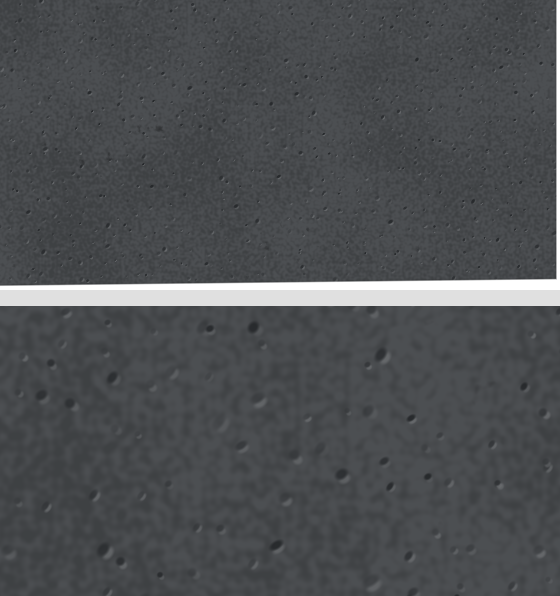
Top, the full canvas; bottom, a detail of the centre.
This texture is drawn by a Shadertoy shader. Its source:

```glsl
// Dark grey concrete slab with fine grain, cloudy stains and small pits, on white.
#define LIGHT_GREY vec3(0.300, 0.310, 0.322)
#define DARK_GREY vec3(0.243, 0.253, 0.262)
#define RIM_GREY vec3(0.43, 0.44, 0.45)
#define PIT_GREY vec3(0.13, 0.14, 0.15)
#define GRAIN_SCALE 88.0
#define GRAIN_AMOUNT 0.85
#define CLOUD_AMOUNT 0.55
#define TONE_BIAS 0.56
#define STAIN_DEPTH 0.24
#define PIT_CELL 0.058
#define PIT_SHARE 0.62
#define RIGHT_MARGIN 0.0125

vec2 hash2(vec2 cell) {
    vec3 q = fract(cell.xyx * vec3(0.1031, 0.1030, 0.0973));
    q += dot(q, q.yzx + 33.33);
    return fract((q.xx + q.yz) * q.zy);
}

vec2 gradientAt(vec2 cell) {
    float angle = 6.2832 * hash2(cell).x;
    return vec2(cos(angle), sin(angle));
}

float gradientNoise(vec2 p) {
    vec2 i = floor(p), f = fract(p);
    vec2 u = f * f * f * (f * (f * 6.0 - 15.0) + 10.0);
    vec2 e = vec2(0.0, 1.0);
    float low = mix(dot(gradientAt(i), f),
                    dot(gradientAt(i + e.yx), f - e.yx), u.x);
    float high = mix(dot(gradientAt(i + e.xy), f - e.xy),
                     dot(gradientAt(i + e.yy), f - e.yy), u.x);
    return mix(low, high, u.y);
}

float fbm(vec2 p) {
    float sum = 0.0, amp = 1.0;
    for (int k = 0; k < 4; k++) {
        sum += amp * gradientNoise(p);
        p = mat2(1.6, 1.2, -1.2, 1.6) * p + 7.3;
        amp *= 0.55;
    }
    return sum;
}

// Soft ellipse, stretched along the rising diagonal.
float pitMask(vec2 d, float radius, float stretch) {
    vec2 q = vec2(d.x + d.y, d.y - d.x) * 0.7071;
    q.x /= stretch;
    return 1.0 - smoothstep(0.45, 1.25, length(q) / radius);
}

// One pit at most per cell: x is the hollow, y the lit lower right rim.
vec2 pits(vec2 p, float seed) {
    vec2 cell = floor(p / PIT_CELL);
    vec2 place = hash2(cell + seed), kind = hash2(cell + seed + 57.0);
    vec2 look = hash2(cell + seed + 113.0);
    vec2 d = p - (cell + 0.25 + 0.5 * place) * PIT_CELL;
    float radius = mix(0.0032, 0.0065, kind.y * kind.y);
    float stretch = mix(1.0, 1.9, look.x);
    float hollow = pitMask(d, radius, stretch);
    float rim = pitMask(d - radius * vec2(0.8, -0.8), radius * 0.9, stretch);
    float present = step(kind.x, PIT_SHARE);
    float depth = mix(0.18, 0.85, look.y * look.y);
    return present * vec2(hollow * depth, rim * (1.0 - hollow) * mix(0.2, 0.75, place.x));
}

void mainImage(out vec4 fragColor, in vec2 fragCoord) {
    vec2 p = fragCoord / iResolution.y;
    float aspect = iResolution.x / iResolution.y;

    // Two-tone grain over broad clouds
    float grain = gradientNoise(p * GRAIN_SCALE)
                + 0.6 * gradientNoise(p * GRAIN_SCALE * 0.53 + 31.0);
    float cloud = fbm(p * 2.6 + 4.7);
    float tone = TONE_BIAS + GRAIN_AMOUNT * grain + CLOUD_AMOUNT * cloud;
    vec3 color = mix(DARK_GREY, LIGHT_GREY, smoothstep(-0.1, 1.1, tone));

    // Sparse dark stains, gathered in groups
    float group = gradientNoise(p * 3.1 + 19.0);
    float stain = fbm(p * 17.0 + 11.0) + 0.6 * group;
    color *= 1.0 - STAIN_DEPTH * smoothstep(0.68, 1.0, stain);

    // Two turned layers of pits
    for (int k = 0; k < 2; k++) {
        float turn = 0.35 * float(k) - 0.15;
        mat2 spin = mat2(cos(turn), sin(turn), -sin(turn), cos(turn));
        vec2 pit = pits(spin * p + 3.0, 41.0 * float(k));
        color = mix(color, RIM_GREY, pit.y);
        color = mix(color, PIT_GREY, pit.x);
    }

    // Slab outline: straight right side, slightly rising lower side
    float bottom = mix(0.015, 0.0378, p.x / aspect);
    float inside = min(aspect - RIGHT_MARGIN - p.x, p.y - bottom);
    float blur = 1.0 / iResolution.y;
    color *= 1.0 - 0.15 * (1.0 - smoothstep(0.0, 0.008, inside));
    color = mix(vec3(1.0), color, smoothstep(-blur, blur, inside));
    fragColor = vec4(color, 1.0);
}
```
